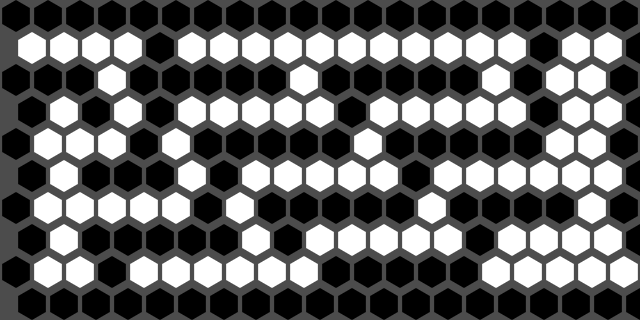
This pattern is drawn by a Shadertoy shader. Its source:

```glsl
const float ROWS = 10.0;
const int LAST_COLUMN = 19;
const int LAST_ROW = 9;
const int WALL_PERIOD = 6;
const float HEX_APOTHEM = 0.4330127;
const vec3 GROUT = vec3(0.30);
const vec3 WALL = vec3(0.0);
const vec3 PATH = vec3(1.0);

// Pointy-top hexagon, one unit tall
float hexDistance(vec2 p) {
    p = abs(p);
    return max(p.x, dot(p, vec2(0.5, 0.8660254))) - HEX_APOTHEM;
}

// Maze rule: rows count down from the top, columns from the left
bool isPath(int column, int row) {
    // Border, with an entrance at the left and an exit at the right
    if (row <= 0 || row >= LAST_ROW) return false;
    if (column == 0) return row == 1;
    if (column == LAST_COLUMN) return row == LAST_ROW - 1;

    // Right-hand corridor
    if (column == LAST_COLUMN - 1) return true;
    if (column == LAST_COLUMN - 2 && row == 2) return true;

    // Top and bottom corridors
    if (row == 1) return column % (2 * WALL_PERIOD) != 4;
    if (row == LAST_ROW - 1) return column != 3 && (column < 10 || column > 14);

    // Comb of dead ends below the diagonal
    bool oddRow = row % 2 == 1;
    if (column < row) return row > 2 && (column == 1 || !oddRow);

    // Sheared passages: single gaps in walls, single walls in corridors
    bool marked = (column - row + WALL_PERIOD - 1) % WALL_PERIOD == 0;
    return marked != oddRow;
}

void mainImage(out vec4 fragColor, in vec2 fragCoord) {
    float pixel = ROWS / iResolution.y;
    vec2 p = fragCoord * pixel;
    p.y = ROWS - p.y;

    // Offset every second row by half a cell
    float row = floor(p.y);
    p.x -= 0.5 * mod(row, 2.0);
    vec2 cell = floor(p);

    float distanceToEdge = hexDistance(p - cell - 0.5);
    float coverage = clamp(0.5 - distanceToEdge / pixel, 0.0, 1.0);
    coverage *= step(0.0, cell.x);

    vec3 tile = isPath(int(cell.x), int(row)) ? PATH : WALL;
    fragColor = vec4(mix(GROUT, tile, coverage), 1.0);
}
```
